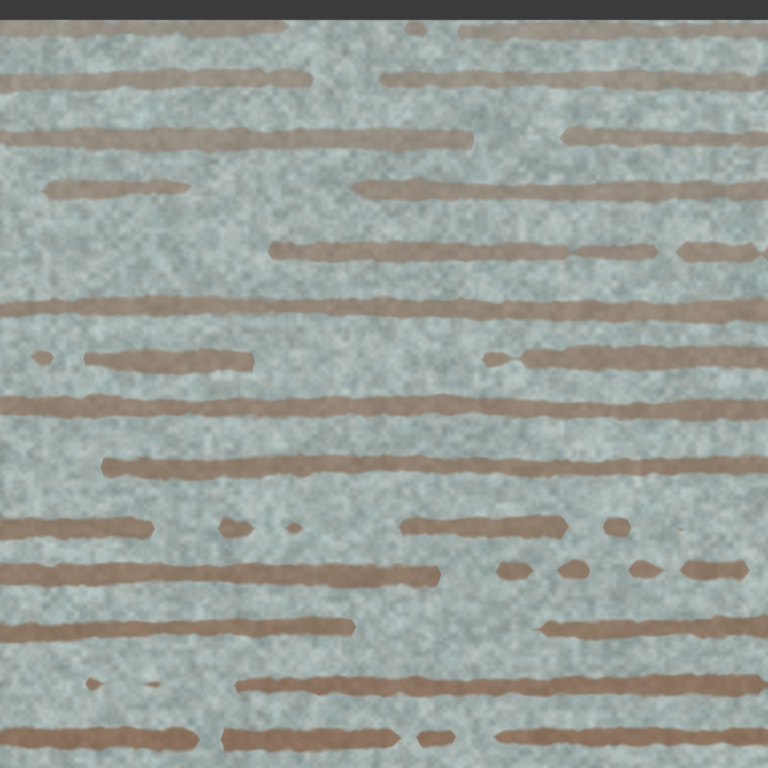
Reproduce this texture procedurally as a WebGL 2 fragment shader.

```glsl
#version 300 es
precision highp float;
// Pale blue-green mottled ground crossed by ragged, broken brown bands that
// fade towards a dark strip along the top. Each row gets a hashed offset;
// smooth value noise bends, thickens and interrupts its band.

uniform vec2 u_resolution;
out vec4 fragColor;

float hash(vec2 p) {
    return fract(sin(dot(p, vec2(127.1, 311.7))) * 43758.5453);
}

float noise(vec2 p) {
    vec2 cell = floor(p);
    vec2 f = fract(p);
    f = f * f * (3.0 - 2.0 * f);
    return mix(mix(hash(cell), hash(cell + vec2(1.0, 0.0)), f.x),
               mix(hash(cell + vec2(0.0, 1.0)), hash(cell + vec2(1.0, 1.0)), f.x), f.y);
}

// Fine mottling in three octaves, centred on zero
float grain(vec2 p) {
    return noise(p * 100.0) + 0.6 * noise(p * 47.0 + 31.0)
         + 0.45 * noise(p * 190.0 + 77.0) - 1.025;
}

// Signed distance to the broken band of the row holding p
float bandDistance(vec2 p) {
    float spacing = 0.071;
    float row = floor(p.y / spacing);
    float x = p.x + 9.0 * hash(vec2(row, 3.0));
    float lane = row * 7.0;

    // Centre line: row offset plus a slow wobble
    float centre = (row + 0.51) * spacing + 0.015 * (hash(vec2(row, 8.0)) - 0.5);
    centre += 0.009 * (noise(vec2(x * 4.0, lane + 1.0)) - 0.5);

    // Thickness: slow swelling plus ragged edges
    float halfWidth = 0.0085 + 0.0065 * noise(vec2(x * 7.0, lane + 2.0));
    halfWidth += 0.007 * (noise(p * vec2(48.0, 60.0)) - 0.5);
    halfWidth += 0.003 * (noise(p * 130.0 + 13.0) - 0.5);

    // Gaps, with small fragments left inside them
    float cover = noise(vec2(x * 5.0, lane + 3.0))
                + 0.35 * (noise(vec2(x * 24.0, lane + 4.0)) - 0.5);
    halfWidth = mix(-0.008, halfWidth, smoothstep(0.15, 0.25, cover));

    return abs(p.y - centre) - halfWidth;
}

void main() {
    vec2 p = gl_FragCoord.xy / u_resolution;
    float pixel = 1.0 / u_resolution.y;
    float mottle = grain(p);

    // Ground with a faint drift of hue
    vec3 ground = vec3(0.628, 0.678, 0.667) + 0.125 * mottle;
    ground += vec3(0.03, 0.0, -0.015) * (noise(p * 70.0 + 5.0) - 0.5);
    ground += 0.03 * (noise(p * 14.0 + 50.0) - 0.5);

    // Bands, paler and thinner in colour towards the top
    vec3 brown = mix(vec3(0.535, 0.435, 0.355), vec3(0.585, 0.55, 0.505), p.y);
    brown += 0.045 * mottle;
    float softness = max(0.0035, pixel);
    float band = 1.0 - smoothstep(-softness, softness, bandDistance(p));
    vec3 colour = mix(ground, brown, band * mix(0.98, 0.82, p.y));

    // Dark strip along the top
    float strip = smoothstep(-pixel, pixel, p.y - 0.974);
    colour = mix(colour, vec3(0.23), strip);

    fragColor = vec4(colour, 1.0);
}
```
